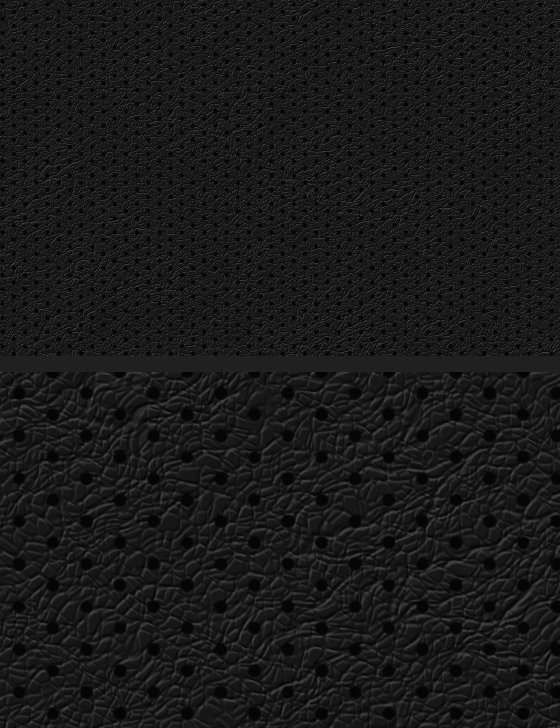
Top, the full canvas; bottom, a detail of the centre.
Write a Shadertoy shader that draws this texture.

```glsl
// Black perforated leather: staggered round holes punched through slanted, creased grain.

const vec2  REPEATS      = vec2(25.0, 25.0);   // lattice cells across and down, two holes each
const vec2  HOLE_PHASE   = vec2(0.12, 0.67);   // first hole inside its cell
const float HOLE_RADIUS  = 0.0038;             // lengths are fractions of the canvas width
const float HOLE_BLUR    = 0.0011;
const float RIM_WIDTH    = 0.0012;
const float FINE_CELLS   = 140.0;              // grain cells across the canvas
const float COARSE_CELLS = 80.0;
const float FOLD_CELLS   = 24.0;               // long slanted folds
const float GRAIN_ANGLE  = 0.45;
const float RELIEF_STEP  = 0.0009;
const float SHINE        = 0.150;              // gain on slopes facing the light
const float SHADE        = 0.055;              // gain on slopes facing away
const vec2  LIGHT_DIR    = vec2(-0.45, 0.893);
const vec3  LEATHER      = vec3(0.090);
const vec3  HOLE_DARK    = vec3(0.020);
const vec3  RIM_LIGHT    = vec3(0.040);

vec2 hash22(vec2 p) {
    vec2 q = vec2(dot(p, vec2(127.1, 311.7)), dot(p, vec2(269.5, 183.3)));
    return fract(sin(q) * 43758.5);
}

// Gap between the two nearest feature points: zero along cell borders.
float cellBorder(vec2 p) {
    vec2 cell = floor(p), f = p - cell;
    float nearest = 8.0, second = 8.0;
    for (int y = -1; y <= 1; y++)
    for (int x = -1; x <= 1; x++) {
        vec2 o = vec2(x, y);
        float d = length(o + hash22(cell + o) - f);
        second = min(second, max(nearest, d));
        nearest = min(nearest, d);
    }
    return second - nearest;
}

// Layered sines in -1..1 for slow variation over the hide.
float mottle(vec2 p) {
    float a = sin(p.x * 9.0 + 2.3 * sin(p.y * 7.0 + 1.0));
    float b = sin(p.y * 17.0 - p.x * 8.0 + 1.7 * sin(p.x * 13.0));
    float c = sin(p.x * 31.0 + p.y * 23.0 + 2.0 * sin(p.y * 19.0));
    return (a + b + 0.7 * c) / 2.7;
}

// Bend the grain so that borders wander like natural creases.
vec2 warp(vec2 p) {
    return p + 0.0032 * sin(p.yx * vec2(83.0, 71.0) + 2.0 * sin(p * 47.0))
             + 0.0010 * sin(p.yx * vec2(231.0, 263.0) + p * 97.0);
}

// Leather height: flat plateaus divided by fine, coarse and long slanted grooves.
float leatherHeight(vec2 p) {
    vec2 w = warp(p);
    float c = cos(GRAIN_ANGLE), s = sin(GRAIN_ANGLE);
    vec2 along = vec2(c * w.x + s * w.y, c * w.y - s * w.x);
    float fine = smoothstep(0.0, 0.34, cellBorder(w * FINE_CELLS));
    float coarse = smoothstep(0.0, 0.22, cellBorder(along * COARSE_CELLS * vec2(0.8, 1.2) + 17.0));
    float fold = smoothstep(0.0, 0.09, cellBorder(along * FOLD_CELLS * vec2(0.5, 1.9) + 5.0));
    float foldMask = smoothstep(-0.35, 0.5, mottle(p * 1.3 + 3.0));
    return 0.55 * fine + 0.65 * coarse + 0.85 * fold * foldMask;
}

// Offset from the closest hole centre in xy, radius of that hole in z.
vec3 nearestHole(vec2 uv, vec2 cellSize) {
    vec3 hole = vec3(1.0);
    for (int i = 0; i < 2; i++) {
        vec2 g = uv * REPEATS - HOLE_PHASE - 0.5 * float(i);
        vec2 id = floor(g + 0.5);
        vec2 offset = (g - id) * cellSize;
        float wear = hash22(id + 40.0 * float(i)).x - 0.5;
        if (length(offset) < length(hole.xy))
            hole = vec3(offset, HOLE_RADIUS * (1.0 + 0.10 * wear));
    }
    return hole;
}

void mainImage(out vec4 fragColor, in vec2 fragCoord) {
    float pixel = 1.0 / iResolution.x;
    vec2 p = fragCoord * pixel;
    vec2 uv = fragCoord / iResolution.xy;
    vec2 cellSize = vec2(1.0, iResolution.y * pixel) / REPEATS;

    // Directional light on the grain
    vec2 stepToLight = LIGHT_DIR * RELIEF_STEP;
    float slope = leatherHeight(p - stepToLight) - leatherHeight(p + stepToLight);
    float relief = slope > 0.0 ? slope * SHINE : slope * SHADE;
    vec3 color = clamp(LEATHER + relief, 0.035, 0.24);

    // Punched holes: catching lower rim, then a soft-edged dark core
    vec3 hole = nearestHole(uv, cellSize);
    float dist = length(hole.xy) - hole.z;
    float facing = dot(hole.xy / max(length(hole.xy), 1e-5), -LIGHT_DIR);
    float rim = smoothstep(RIM_WIDTH, 0.0, abs(dist - 0.5 * RIM_WIDTH));
    color += RIM_LIGHT * rim * max(facing, 0.0);
    float edge = max(HOLE_BLUR, pixel);
    float inside = 1.0 - smoothstep(-edge, edge, dist);
    color = mix(color, HOLE_DARK, inside);

    fragColor = vec4(color, 1.0);
}
```
